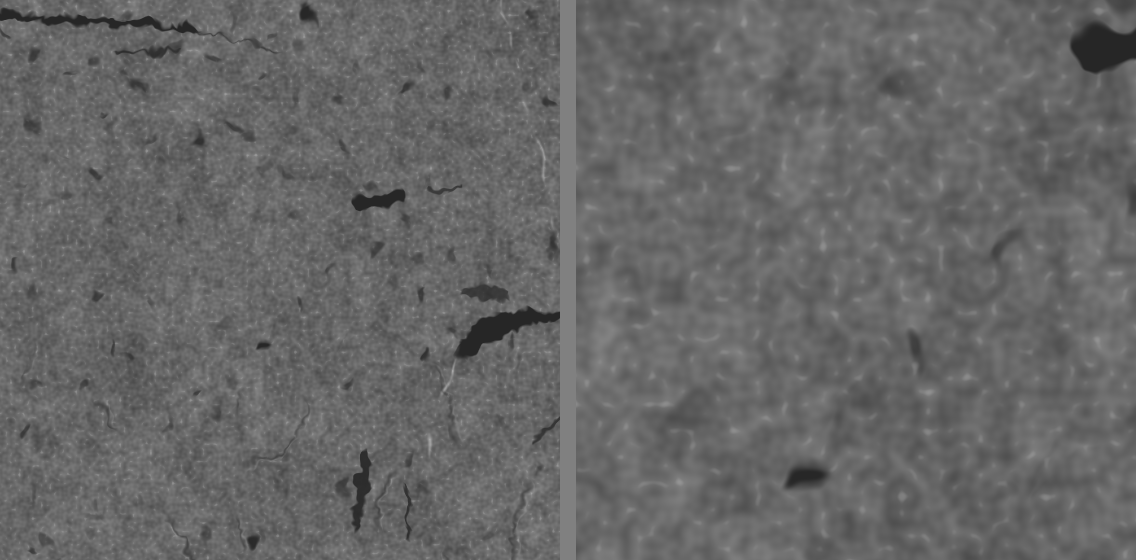
Left: the whole. Right: its middle third, enlarged.
Reproduce this texture procedurally as a WebGL 2 fragment shader.

```glsl
#version 300 es
precision highp float;
// Weathered grey stone: layered gradient noise makes the grain and mottling,
// a jittered grid scatters soft pits, and tapered bent strokes
// form the dark fissures and the pale mineral veins.

uniform vec2 u_resolution;
out vec4 fragColor;

vec2 hash2(vec2 cell) {
  uvec2 v = uvec2(ivec2(cell) + 4096);
  for (int i = 0; i < 2; i++) {
    v = v * 1664525u + 10139u;
    v.x += v.y * 1664525u;
    v.y += v.x * 1664525u;
    v ^= v >> 16u;
  }
  return vec2(v & 65535u) / 65535.0;
}

float cornerSlope(vec2 cell, vec2 offset) {
  float angle = 6.2832 * hash2(cell).x;
  return dot(vec2(cos(angle), sin(angle)), offset);
}

float gradientNoise(vec2 p) {
  vec2 i = floor(p), f = p - i;
  vec2 w = f * f * f * (f * (f * 6.0 - 15.0) + 10.0);
  vec2 e = vec2(1.0, 0.0);
  return mix(mix(cornerSlope(i, f), cornerSlope(i + e, f - e), w.x),
             mix(cornerSlope(i + e.yx, f - e.yx), cornerSlope(i + 1.0, f - 1.0), w.x), w.y);
}

// Displaces a point by noise, for ragged outlines.
vec2 ragged(vec2 p, float scale, float amount) {
  return p + amount * vec2(gradientNoise(p * scale), gradientNoise(p * scale + 57.3));
}

// Scattered pits; they stand upright near the bottom and turn freely near the top.
float pits(vec2 p, float cells, float chance, vec2 radiusRange, vec2 depthRange) {
  vec2 home = floor(p * cells);
  float depth = 0.0;
  for (int y = -1; y <= 1; y++) {
    for (int x = -1; x <= 1; x++) {
      vec2 cell = home + vec2(x, y);
      vec2 place = hash2(cell + cells * 31.0);
      vec2 shape = hash2(cell + cells * 47.0);
      vec2 kind = hash2(cell + cells * 59.0);
      vec2 center = (cell + 0.1 + 0.8 * place) / cells;
      float angle = (shape.x - 0.5) * mix(0.7, 3.1, clamp(center.y * 1.3, 0.0, 1.0));
      float stretch = mix(1.0, 1.6, shape.y);
      vec2 d = p - center;
      d = vec2(cos(angle) * d.x + sin(angle) * d.y, cos(angle) * d.y - sin(angle) * d.x);
      d *= vec2(stretch, 1.0 / stretch);
      float radius = mix(radiusRange.x, radiusRange.y, place.y);
      float present = step(kind.x, chance * (1.25 - 0.6 * center.x));
      float fill = 1.0 - smoothstep(radius * 0.25, radius, length(d));
      depth = max(depth, present * fill * mix(depthRange.x, depthRange.y, kind.y));
    }
  }
  return depth;
}

// Bent stroke from a to b that narrows toward both ends.
float stroke(vec2 p, vec2 a, vec2 b, float bend, float width) {
  float len = distance(a, b);
  vec2 dir = (b - a) / len, q = p - a;
  float t = dot(q, dir) / len;
  float arch = max(4.0 * t * (1.0 - t), 0.0);
  float side = abs(dot(q, vec2(-dir.y, dir.x)) - bend * arch);
  float ends = smoothstep(0.0, 0.06, t) * (1.0 - smoothstep(0.94, 1.0, t));
  return ends * (1.0 - smoothstep(-0.002, 0.0035, side - width * sqrt(arch)));
}

float fissures(vec2 p) {
  float width = 0.75 + 1.3 * gradientNoise(p * 22.0);
  float d = stroke(p, vec2(-0.05, 0.977), vec2(0.37, 0.948), 0.0, 0.009 * width);
  d = max(d, 0.6 * stroke(p, vec2(0.33, 0.95), vec2(0.5, 0.905), 0.005, 0.003 * width));
  d = max(d, 0.8 * stroke(p, vec2(0.2, 0.912), vec2(0.33, 0.908), -0.003, 0.004 * width));
  d = max(d, stroke(p, vec2(0.815, 0.362), vec2(0.98, 0.437), 0.02, 0.021));
  d = max(d, stroke(p, vec2(0.92, 0.44), vec2(1.06, 0.432), 0.0, 0.007));
  d = max(d, 0.7 * stroke(p, vec2(0.815, 0.48), vec2(0.908, 0.468), 0.005, 0.012));
  d = max(d, stroke(p, vec2(0.628, 0.637), vec2(0.718, 0.65), -0.004, 0.012));
  d = max(d, 0.7 * stroke(p, vec2(0.76, 0.67), vec2(0.828, 0.666), -0.012, 0.004));
  d = max(d, 0.9 * stroke(p, vec2(0.656, 0.2), vec2(0.636, 0.045), 0.0, 0.012 * width));
  d = max(d, 0.8 * stroke(p, vec2(0.721, 0.14), vec2(0.727, 0.03), 0.0, 0.007 * width));
  return max(d, 0.75 * stroke(p, vec2(0.952, 0.205), vec2(1.02, 0.262), 0.008, 0.004));
}

void main() {
  vec2 p = gl_FragCoord.xy / u_resolution;
  vec2 rough = ragged(ragged(p, 34.0, 0.014), 80.0, 0.007);

  // Mottling and grain
  float tone = 0.405 + 0.045 * gradientNoise(p * 4.0 + 3.7) + 0.055 * gradientNoise(p * 10.0 + 8.1);
  tone += 0.07 * gradientNoise(rough * 27.0) + 0.078 * gradientNoise(p * 63.0 + 5.4);
  float grain = gradientNoise(p * 128.0);
  tone += 0.08 * grain + 0.09 * smoothstep(0.3, 0.65, grain);

  // Faint seams with a lit rim, mostly in the lower part
  float seam = gradientNoise(rough * vec2(8.0, 5.0) + 21.6);
  float seamMask = smoothstep(0.0, 0.25, gradientNoise(p * 9.0 + 14.2)) * (1.0 - smoothstep(0.25, 0.5, p.y));
  tone += 0.05 * seamMask * (1.0 - smoothstep(0.0, 0.03, abs(seam - 0.06)));
  float dark = 0.4 * seamMask * (1.0 - smoothstep(0.0, 0.05, abs(seam)));

  // Pits and fissures
  dark = max(dark, pits(rough, 14.0, 0.5, vec2(0.008, 0.019), vec2(0.15, 0.7)));
  dark = max(dark, pits(rough, 6.0, 0.3, vec2(0.012, 0.024), vec2(0.6, 1.0)));
  dark = max(dark, fissures(ragged(rough, 16.0, 0.008)));

  // Broken pale veins
  vec2 bent = ragged(p, 20.0, 0.012);
  float vein = stroke(bent, vec2(0.76, 0.17), vec2(0.822, 0.365), 0.01, 0.002);
  vein = max(vein, stroke(bent, vec2(0.885, 1.03), vec2(1.0, 0.55), 0.005, 0.001));
  tone += 0.2 * vein * smoothstep(-0.25, 0.4, gradientNoise(p * 30.0 + 9.3));

  fragColor = vec4(vec3(mix(tone, 0.15, dark)), 1.0);
}
```
